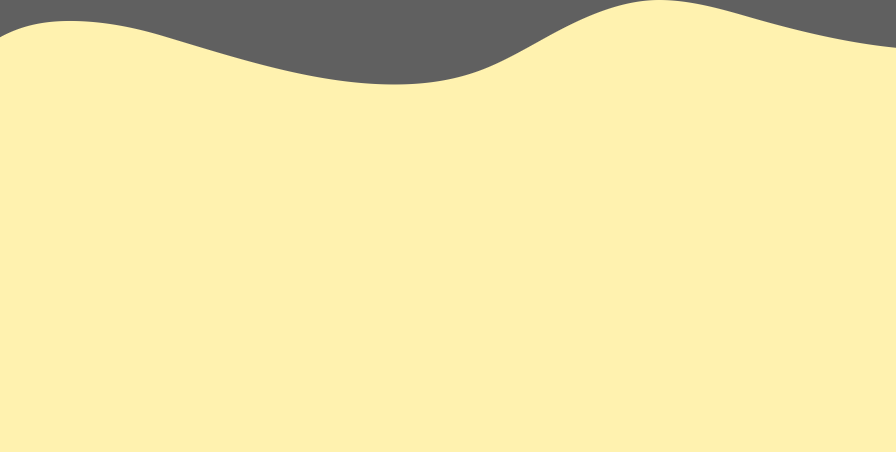
A Shadertoy shader for this background:

```glsl
// A flat cream field whose smooth wavy upper edge meets a grey band.

const vec3 CREAM = vec3(1.0, 0.949, 0.686);
const vec3 GREY = vec3(0.376);

// Wave knots in canvas fractions: x, depth below the top, slope.
const int KNOT_COUNT = 9;
const vec3 KNOTS[KNOT_COUNT] = vec3[KNOT_COUNT](
    vec3(0.0, 0.0825, -1.09),
    vec3(0.0781, 0.0464, 0.0),
    vec3(0.1823, 0.0799, 0.594),
    vec3(0.4401, 0.1869, 0.0),
    vec3(0.5339, 0.1572, -0.713),
    vec3(0.612, 0.0799, -1.09),
    vec3(0.7357, 0.0, 0.0),
    vec3(0.8333, 0.0361, 0.574),
    vec3(1.0, 0.1057, 0.198)
);

// Cubic Hermite span: returns depth and slope at x.
vec2 hermite(vec3 a, vec3 b, float x) {
    float span = b.x - a.x;
    float t = (x - a.x) / span;
    float rise = b.y - a.y;
    float startTangent = a.z * span;
    float endTangent = b.z * span;
    float quadratic = 3.0 * rise - 2.0 * startTangent - endTangent;
    float cubic = startTangent + endTangent - 2.0 * rise;
    float depth = a.y + t * (startTangent + t * (quadratic + t * cubic));
    float slope = (startTangent + t * (2.0 * quadratic + 3.0 * t * cubic)) / span;
    return vec2(depth, slope);
}

// Select the span that holds x.
vec2 waveEdge(float x) {
    vec2 edge = vec2(0.0);
    for (int i = 0; i < KNOT_COUNT - 1; i++) {
        if (x >= KNOTS[i].x) edge = hermite(KNOTS[i], KNOTS[i + 1], x);
    }
    return edge;
}

void mainImage(out vec4 fragColor, in vec2 fragCoord) {
    vec2 uv = fragCoord / iResolution.xy;
    vec2 edge = waveEdge(uv.x);

    // Perpendicular distance to the edge gives one pixel of smoothing.
    float slope = edge.y * iResolution.y / iResolution.x;
    float pixelsBelow = (1.0 - uv.y - edge.x) * iResolution.y / sqrt(1.0 + slope * slope);
    float coverage = clamp(pixelsBelow + 0.5, 0.0, 1.0);

    fragColor = vec4(mix(GREY, CREAM, coverage), 1.0);
}
```
